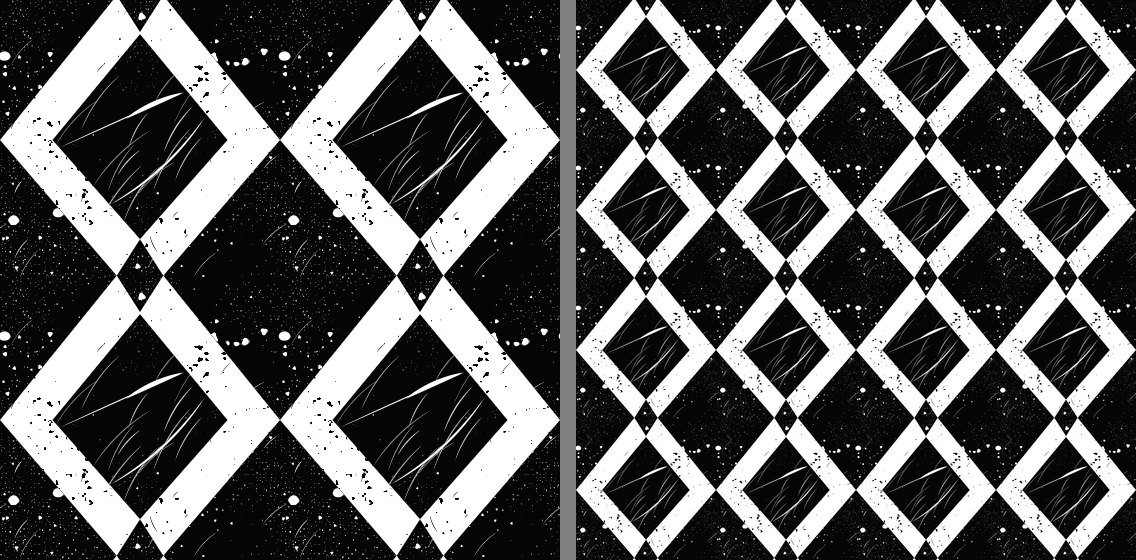
Left: one tile. Right: repeated 2 by 2.
This pattern is drawn by a WebGL 1 fragment shader. Its source:

```glsl
precision highp float;
// Worn black and white lattice of outlined diamonds with splatter, scratches and chipped paint.
uniform vec2 u_resolution;

#define REPEATS 2.0
#define INK vec3(0.02)
#define PAPER vec3(1.0)
#define JOINT_Y 0.0156
#define GAP_WIDTH 0.4167
#define CORE_WIDTH 0.3125
#define KNOT_SIZE vec2(0.083, 0.130)
#define SPLATTER 0.62
#define DUST 0.6
#define CHIPPING 0.23
#define SCRATCH_WIDTH 0.0021

float pixel; // size of one pixel in tile units

float hash(vec2 p) { return fract(sin(dot(p, vec2(127.1, 311.7))) * 43758.5453); }

vec2 hash2(vec2 p) { return vec2(hash(p + 1.7), hash(p + 5.1)); }

vec2 wrapped(vec2 d) { return fract(d + 0.5) - 0.5; }

float cover(float d) { return clamp(0.5 - d / pixel, 0.0, 1.0); }

// Value noise that wraps after n cells
float noise(vec2 p, float n) {
  vec2 i = floor(p * n), f = fract(p * n);
  f = f * f * (3.0 - 2.0 * f);
  vec2 a = mod(i, n), b = mod(i + 1.0, n);
  return mix(mix(hash(a), hash(vec2(b.x, a.y)), f.x),
             mix(hash(vec2(a.x, b.y)), hash(b), f.x), f.y);
}

// Signed distance to a diamond with separate upper and lower heights
float diamond(vec2 q, float w, float up, float down) {
  float h = q.y > 0.0 ? up : down;
  q = abs(q);
  return (q.x * h + q.y * w - w * h) / length(vec2(w, h));
}

// Uneven round drops, one per cell at most, gathered in clusters
float drops(vec2 p, float n, float amount, float radius, float seed) {
  vec2 cell = mod(floor(p * n), n), id = cell + seed;
  float r = radius * n * mix(0.28, 1.0, pow(hash(id + 0.3), 3.0));
  vec2 d = fract(p * n) - 0.5 - (hash2(id) - 0.5) * (1.0 - 2.5 * r);
  float wobble = 1.0 + 0.16 * sin(3.0 * atan(d.y, d.x + 1e-5) + 6.28 * hash(id + 2.9));
  float cluster = smoothstep(0.2, 0.75, noise((cell + 0.5) / n + seed * 0.1, 5.0));
  return step(1.0 - amount * cluster, hash(id + 9.2)) * cover((length(d) - r * wobble) / n);
}

// Ragged spot with a torn rim
float blot(vec2 p, vec2 c, vec2 size, float tear) {
  float rim = 1.0 + tear * (noise(p, 64.0) + noise(p, 29.0) - 1.0);
  return cover((length(wrapped(p - c) / size) - rim) * min(size.x, size.y));
}

// Bent stroke tapering to both ends
float stroke(vec2 d, vec2 dir, float halfLength, float width, float bend) {
  float t = dot(d, dir) / halfLength;
  float taper = max(1.0 - t * t, 0.0);
  float y = dot(d, vec2(-dir.y, dir.x)) + bend * (t * t - 0.4);
  return cover(abs(y) - width * taper) * smoothstep(0.0, 0.35, taper);
}

// Scattered strokes around one main angle
float scratches(vec2 p, float seed, float angle, float spread, float reach, float region) {
  float sum = 0.0;
  for (int i = 0; i < 15; i++) {
    vec2 id = vec2(float(i), seed);
    vec2 c = 0.5 + (hash2(id) - 0.5) * region;
    float a = angle + spread * (hash(id + 3.3) - 0.5);
    float size = mix(0.3, 1.0, hash(id + 7.7));
    float w = SCRATCH_WIDTH * mix(0.3, 1.0, hash(id + 8.4));
    float s = stroke(wrapped(p - c), vec2(cos(a), sin(a)), reach * size, w, 0.12 * reach * size);
    sum = max(sum, s * mix(0.6, 1.0, hash(id + 6.1)));
  }
  return sum;
}

void main() {
  vec2 p = fract(gl_FragCoord.xy / u_resolution * REPEATS);
  pixel = REPEATS / min(u_resolution.x, u_resolution.y);

  // Three black diamonds leave the white frame between them
  vec2 joint = vec2(0.0, JOINT_Y);
  float gap = cover(diamond(wrapped(p) - joint, GAP_WIDTH, 0.5 - JOINT_Y, 0.5 + JOINT_Y));
  float core = cover(diamond(p - 0.5, CORE_WIDTH, 0.378, 0.354));
  vec2 k = vec2(p.x - 0.5, wrapped(p).y - JOINT_Y);
  float knot = cover(diamond(k, KNOT_SIZE.x, KNOT_SIZE.y, KNOT_SIZE.y));
  float outside = max(gap, knot);

  // Splatter and dust on the outer black
  float splatter = max(drops(p, 9.0, SPLATTER * 0.8, 0.014, 3.0),
                       drops(p, 24.0, SPLATTER, 0.0075, 11.0));
  float dust = drops(p, 76.0, DUST, 0.003, 23.0) * 0.65;
  splatter = max(splatter, blot(p, vec2(0.016, 0.8), vec2(0.02, 0.017), 0.1));
  splatter = max(splatter, blot(p, vec2(0.208, 0.24), vec2(0.019, 0.016), 0.15));
  splatter = max(splatter, blot(p, vec2(0.05, 0.214), vec2(0.018, 0.015), 0.7));
  splatter = max(splatter, blot(p, vec2(0.76, 0.786), vec2(0.03, 0.026), 0.9));
  splatter = max(splatter, blot(p, vec2(0.84, 0.777), vec2(0.045, 0.014), 1.5));
  float outerMarks = max(max(splatter, dust), scratches(p, 41.0, 0.8, 0.7, 0.075, 1.0));

  // Long scratches, one broad gash and a curved cut in the core
  float cuts = scratches(p, 17.0, 0.9, 0.35, 0.15, 0.46);
  vec2 gashDir = normalize(vec2(0.456, 0.206));
  cuts = max(cuts, stroke(p - vec2(0.436, 0.574), gashDir, 0.25, 0.002, 0.0));
  cuts = max(cuts, stroke(p - vec2(0.55, 0.626), gashDir, 0.12, 0.0085, 0.008));
  cuts = max(cuts, stroke(p - vec2(0.573, 0.414), vec2(0.735, 0.678), 0.24, 0.004, -0.03));
  cuts = max(cuts, max(dust * 0.6, drops(p, 20.0, 0.2, 0.005, 31.0)));

  // Chips and hairlines in the white, heavier on one diagonal
  float wear = noise(p, 7.0) + 0.35 * sin(6.28318 * p.x) * sin(6.28318 * p.y);
  float grain = 0.6 * noise(p, 50.0) + 0.4 * noise(p, 118.0);
  float chips = smoothstep(0.0, 0.05, grain - 0.95 + CHIPPING * clamp(wear, 0.0, 1.0));
  chips = max(chips, drops(p, 34.0, 0.25, 0.004, 53.0));
  chips = max(chips, scratches(p, 67.0, 1.4, 1.2, 0.035, 1.0));

  float white = (1.0 - max(outside, core)) * (1.0 - chips);
  white = max(white, max(outside * outerMarks, core * cuts));
  gl_FragColor = vec4(mix(INK, PAPER, white), 1.0);
}
```
